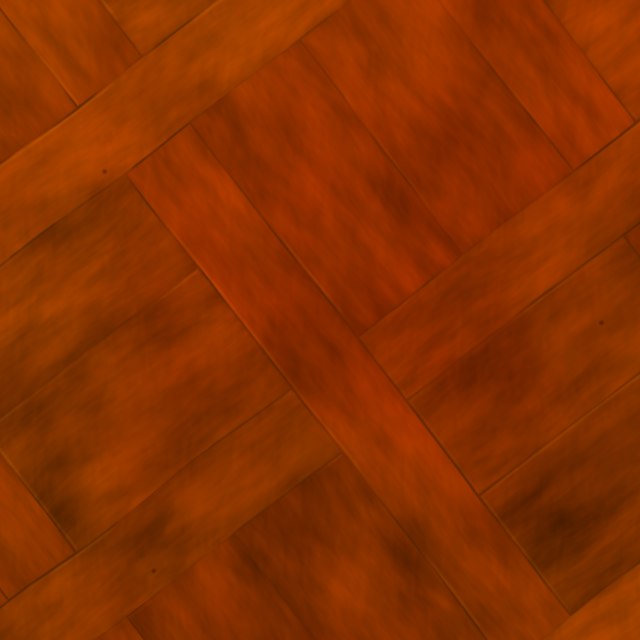
A Shadertoy shader for this texture:

```glsl
// Varnished parquet: diagonal interlaced strips framing two-plank blocks of worn wood.

const float STRIP = 0.232; // strip width as a share of the weave period

float hash(vec2 p) {
    return fract(sin(dot(p, vec2(127.1, 311.7))) * 43758.545);
}

float noise(vec2 p) {
    vec2 i = floor(p), f = fract(p);
    f = f * f * (3.0 - 2.0 * f);
    return mix(mix(hash(i), hash(i + vec2(1, 0)), f.x),
               mix(hash(i + vec2(0, 1)), hash(i + vec2(1, 1)), f.x), f.y);
}

float fbm(vec2 p) {
    float sum = 0.0, amp = 0.46;
    for (int i = 0; i < 5; i++) {
        sum += amp * noise(p);
        p = mat2(1.6, 0.25, -0.25, 1.9) * p + 7.3;
        amp *= 0.57;
    }
    return sum;
}

// Finds the plank under g: its corners lo and hi, returns true if it runs along x.
bool findPlank(vec2 g, out vec2 lo, out vec2 hi, out bool isStrip) {
    vec2 id = floor(g), f = g - id;
    float odd = mod(id.x + id.y, 2.0);
    bool across = f.x < STRIP, down = f.y < STRIP;
    isStrip = across || down;

    // Strips pass over each other alternately
    if (across && !(down && odd > 0.5)) {
        vec2 c = id + vec2(0, odd);
        lo = c + vec2(0, STRIP - 1.0);
        hi = c + vec2(STRIP, 1);
        return false;
    }
    if (down) {
        vec2 c = id + vec2(1.0 - odd, 0);
        lo = c + vec2(STRIP - 1.0, 0);
        hi = c + vec2(1, STRIP);
        return true;
    }

    // Blocks split into two planks, turned in a checkerboard
    lo = id + STRIP;
    hi = id + 1.0;
    vec2 middle = id + vec2(0.57, 0.62);
    if (odd < 0.5) {
        if (g.y < middle.y) hi.y = middle.y; else lo.y = middle.y;
        return true;
    }
    if (g.x < middle.x) hi.x = middle.x; else lo.x = middle.x;
    return false;
}

vec3 parquet(vec2 p) {
    // Rotate into weave axes, one unit per period, with slightly uneven cuts
    vec2 q = vec2(p.x, 1.0 - p.y);
    q = vec2(dot(q, vec2(0.609, 0.793)), dot(q, vec2(0.793, -0.609)));
    vec2 g = (q - vec2(0.204, -0.008)) / 0.552;
    g += 0.014 * (vec2(noise(g * 3.0), noise(g * 3.0 + 19.0)) - 0.5);

    vec2 lo, hi;
    bool isStrip;
    bool alongX = findPlank(g, lo, hi, isStrip);
    float seed = hash(floor((lo + hi) * 20.0 + 0.5));

    // Grain stretched along each plank, under smudges and scratches that ignore the planks
    vec2 s = (alongX ? g : g.yx) + seed * 23.0;
    s.y += 0.05 * noise(s * vec2(3, 5));
    float blotch = fbm(s * vec2(4, 8));
    float streak = fbm(s * vec2(9, 26));
    float fibre = noise(s * vec2(30, 110));
    float scratch = noise(p * vec2(150, 34) + 3.0 * noise(p * 12.0));
    float smudge = fbm(p * vec2(9, 6) + 31.0);
    float tone = 0.945 + 0.48 * (blotch - 0.5) + 0.28 * (streak - 0.5)
               + 0.04 * (fibre - 0.5) + 0.05 * (scratch - 0.5)
               + 0.38 * (smudge - 0.5) + 0.08 * (seed - 0.5)
               + 0.14 * (p.y - 0.5) + (isStrip ? 0.035 : -0.035);

    // Red varnish pools near the middle and on planks of one direction
    vec2 away = p - vec2(0.66, 0.54);
    float redness = clamp(0.08 + 0.62 * exp(-4.5 * dot(away, away)) + (alongX ? 0.26 : 0.0)
                  + 0.8 * (fbm(g * 2.5 + 50.0) - 0.5), 0.0, 1.0);
    vec3 wood = mix(vec3(0.585, 0.238, 0.002), vec3(0.580, 0.170, 0.0), redness) * tone;

    // Hairline seams that fade in and out, here and there with a worn light rim
    vec2 d = min(g - lo, hi - g);
    float edge = min(d.x, d.y);
    float wear = smoothstep(0.3, 0.75, fbm(g * 6.0 + 11.0));
    float seam = (1.0 - smoothstep(0.0, 0.0065, edge)) * (isStrip ? 1.0 : 0.6);
    float rim = smoothstep(0.002, 0.007, edge) * (1.0 - smoothstep(0.007, 0.016, edge));
    float litSide = step(min(g.x - lo.x, g.y - lo.y), edge + 0.0001);
    wood *= 1.0 - 0.05 * exp(-edge * 45.0);
    wood += vec3(0.06, 0.045, 0.004) * rim * litSide
          * smoothstep(0.45, 0.75, noise(g * 4.0 + 37.0));
    wood = mix(wood, vec3(0.29, 0.135, 0.005), seam * mix(0.05, 0.75, wear));

    // Sparse dark pores
    vec2 cell = floor(g * 9.0);
    vec2 spot = cell + 0.25 + 0.5 * vec2(hash(cell + 3.0), hash(cell + 8.0));
    float pore = 1.0 - smoothstep(0.02, 0.09, length(g * 9.0 - spot));
    return wood * (1.0 - 0.3 * pore * step(0.985, hash(cell)));
}

void mainImage(out vec4 fragColor, in vec2 fragCoord) {
    // Four samples per pixel
    vec3 color = vec3(0);
    for (int i = 0; i < 4; i++) {
        vec2 offset = vec2(i % 2, i / 2) * 0.5 - 0.25;
        color += 0.25 * parquet((fragCoord + offset) / iResolution.xy);
    }
    fragColor = vec4(clamp(color, 0.0, 1.0), 1.0);
}
```
